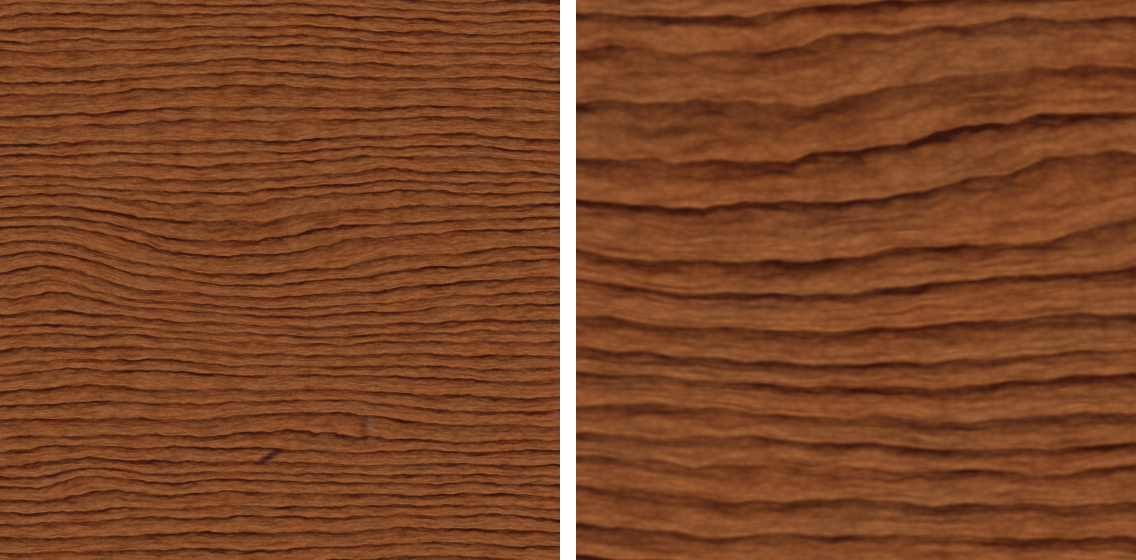
Left: the whole. Right: its middle third, enlarged.
This texture is drawn by a three.js fragment shader. Its source:

```glsl
// Brown wood board with wavy horizontal grain lines, a lens figure and a small knot.
varying vec2 vUv;

vec2 hash2(vec2 p) {
  return fract(sin(vec2(dot(p, vec2(127.1, 311.7)), dot(p, vec2(269.5, 183.3)))) * 43758.5);
}

// Cellular noise: distance to the nearest scattered point
float cells(vec2 p) {
  vec2 base = floor(p);
  float nearest = 8.0;
  for (int j = -1; j <= 1; j++) {
    for (int i = -1; i <= 1; i++) {
      vec2 corner = base + vec2(float(i), float(j));
      vec2 d = corner + hash2(corner) - p;
      nearest = min(nearest, dot(d, d));
    }
  }
  return sqrt(nearest);
}

// Soft elliptical hill of height one
float bump(vec2 p, vec2 centre, vec2 size) {
  vec2 d = (p - centre) / size;
  return exp(-dot(d, d));
}

// Height in the board after bending the grain
float bendGrain(vec2 p) {
  float y = p.y;
  // Broad figure: lens, humps on the left, fibres parting round the knot
  y += 0.040 * bump(p, vec2(0.43, 0.53), vec2(0.20, 0.085));
  y -= 0.026 * bump(p, vec2(0.10, 0.52), vec2(0.10, 0.09));
  y -= 0.018 * bump(p, vec2(0.17, 0.15), vec2(0.09, 0.06));
  y -= 0.50 * (p.y - 0.225) * bump(p, vec2(0.56, 0.225), vec2(0.14, 0.05));
  // Layered waves
  y += 0.007 * sin(p.x * 5.0 + p.y * 9.0 + 0.6);
  y += 0.003 * sin(p.x * 12.0 - p.y * 17.0 + 2.0);
  y += 0.0013 * sin(p.x * 29.0 + p.y * 41.0);
  // Small kinks
  y += 0.0055 * cells(p * vec2(13.0, 29.0));
  y += 0.0030 * cells(p * vec2(42.0, 75.0) + 9.0);
  return y;
}

// Growth rings, counted downward with uneven spacing
float countRings(float y) {
  return (1.0 - y) * 43.0 + 0.35 * sin(y * 23.0) + 0.12 * sin(y * 97.0 + 1.0);
}

void main() {
  vec2 p = vUv;
  float y = bendGrain(p);
  vec2 along = vec2(p.x, y);
  float rings = countRings(y);
  float ring = floor(rings);
  float phase = fract(rings);

  // Distance below the ring's edge keeps the line width even
  float density = (rings - countRings(bendGrain(p + vec2(0.0, 0.002)))) / 0.002;
  float below = phase / max(density, 22.0);

  // Each ring starts with a broken dark line, then slowly lightens
  vec2 seed = hash2(vec2(ring, 3.0));
  float strength = 0.50 + 0.30 * seed.x
    + 0.25 * sin(p.x * (5.0 + 9.0 * seed.y) + seed.x * 40.0)
    + 0.70 * (cells(vec2(p.x * 18.0, ring * 1.7)) - 0.45);
  float line = smoothstep(0.0, 0.003, below) * (1.0 - smoothstep(0.003, 0.0105, below));
  line *= 1.0 - smoothstep(0.75, 1.0, phase);
  float lightening = max(smoothstep(0.1, 0.9, phase), 1.0 - smoothstep(0.0, 0.003, below));
  float tone = 0.51 + 0.22 * lightening - 0.43 * line * clamp(strength, 0.05, 1.0);

  // Short dark streaks between the lines, denser inside the lens
  float lens = bump(p, vec2(0.43, 0.585), vec2(0.18, 0.035));
  float streak = 1.0 - smoothstep(0.08, 0.36, cells(along * vec2(10.0, 120.0) + 17.0));
  tone -= (0.13 + 0.10 * lens) * streak + 0.05 * lens;

  // Long fibres, short pores and fine speckle
  float fibres = cells(along * vec2(22.0, 170.0));
  float pores = cells(along * vec2(60.0, 230.0) + 31.0);
  float speckle = cells(p * vec2(170.0, 260.0) + 7.0);
  tone += 0.25 * (0.45 - fibres) + 0.21 * (0.45 - pores) + 0.15 * (0.45 - speckle);

  // Slanted dark slit with a pale lip, left of the knot
  vec2 q = p - vec2(0.48, 0.184);
  q = vec2(0.86 * q.x + 0.51 * q.y, 0.86 * q.y - 0.51 * q.x);
  float slit = bump(q, vec2(0.0), vec2(0.022, 0.005));
  tone += 0.16 * bump(q, vec2(-0.01, 0.009), vec2(0.035, 0.005)) - 0.5 * slit;
  // Dark rim at the left of the knot
  tone -= 0.3 * bump(p, vec2(0.650, 0.232), vec2(0.009, 0.014));
  tone = clamp(tone, 0.0, 1.0);

  // Tone to wood colour
  vec3 dark = vec3(0.22, 0.085, 0.05);
  vec3 middle = vec3(0.45, 0.24, 0.125);
  vec3 light = vec3(0.66, 0.405, 0.23);
  vec3 colour = mix(dark, middle, min(tone * 2.0, 1.0));
  colour = mix(colour, light, max(tone * 2.0 - 1.0, 0.0));

  // Patches of redder wood
  float red = sin(p.x * 9.0 + y * 43.0) * sin(p.x * 21.0 - y * 71.0 + 1.0);
  colour += red * vec3(0.006, -0.005, -0.008);

  // Greyish knot face and violet slit core
  colour = mix(colour, vec3(0.50, 0.34, 0.27), 0.7 * bump(p, vec2(0.662, 0.238), vec2(0.007, 0.018)));
  colour = mix(colour, vec3(0.17, 0.10, 0.14), 0.6 * slit);

  gl_FragColor = vec4(colour, 1.0);
}
```
